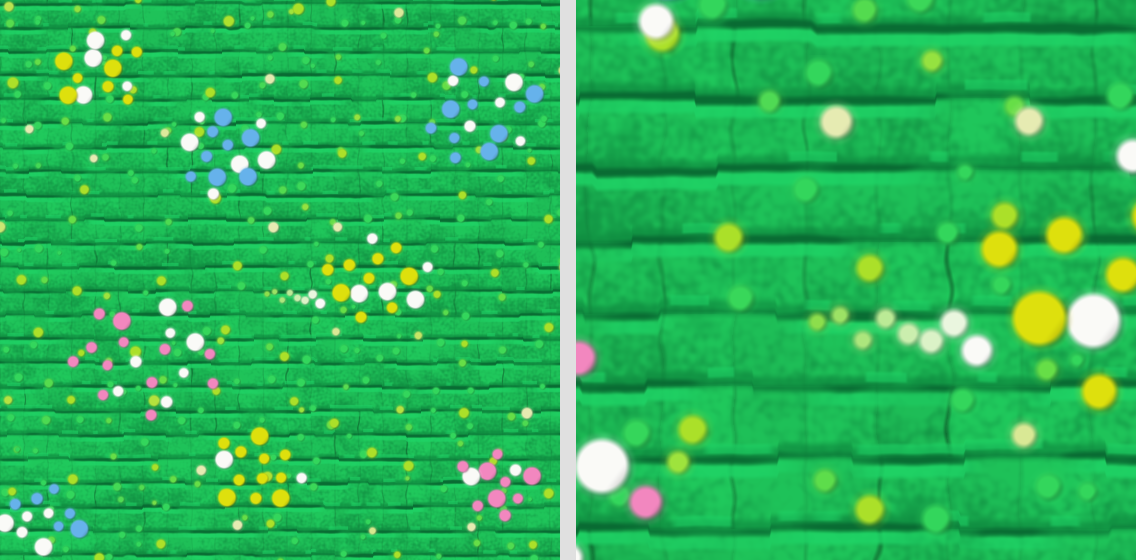
Left: the whole. Right: its middle third, enlarged.
This pattern is drawn by a Shadertoy shader. Its source:

```glsl
// Green painted boards strewn with flower-like clusters of round dots.
// Boards are repeated rows with noisy seams; small dots sit on jittered
// grids, and each cluster is a golden-angle spiral of mixed discs.

const vec3 WHITE = vec3(0.98, 0.98, 0.97);
const vec3 YELLOW = vec3(0.87, 0.88, 0.05);
const vec3 BLUE = vec3(0.40, 0.70, 0.92);
const vec3 PINK = vec3(0.95, 0.53, 0.75);

// Cluster centre, radius and hue index (0 yellow, 1 blue, 2 pink)
const vec4 CLUSTERS[8] = vec4[8](
    vec4(0.185, 0.877, 0.085, 0.0), vec4(0.398, 0.728, 0.092, 1.0),
    vec4(0.855, 0.800, 0.108, 1.0), vec4(0.677, 0.503, 0.095, 0.0),
    vec4(0.260, 0.365, 0.135, 2.0), vec4(0.460, 0.158, 0.085, 0.0),
    vec4(0.887, 0.140, 0.073, 2.0), vec4(0.075, 0.075, 0.072, 1.0));

vec2 hash2(vec2 p) {
    p = vec2(dot(p, vec2(127.1, 311.7)), dot(p, vec2(269.5, 183.3)));
    return fract(sin(p) * 43758.55);
}

float gradientNoise(vec2 p) {
    vec2 i = floor(p), f = fract(p);
    vec2 u = f * f * f * (f * (f * 6.0 - 15.0) + 10.0);
    vec2 o = vec2(0.0, 1.0);
    float a = dot(hash2(i) * 2.0 - 1.0, f);
    float b = dot(hash2(i + o.yx) * 2.0 - 1.0, f - o.yx);
    float c = dot(hash2(i + o) * 2.0 - 1.0, f - o);
    float d = dot(hash2(i + 1.0) * 2.0 - 1.0, f - 1.0);
    return mix(mix(a, b, u.x), mix(c, d, u.x), u.y);
}

// Soft disc with a thin shadow, a light halo and a darker lower-right rim
void paintDisc(inout vec3 col, vec2 p, float radius, vec3 tint) {
    float soft = max(0.0024, 0.9 / iResolution.y);
    float dist = length(p) - radius;
    float shadow = smoothstep(soft, -soft, length(p - radius * vec2(0.13, -0.1)) - radius);
    col = mix(col, tint, 0.18 * smoothstep(0.006, 0.0, dist));
    col *= 1.0 - 0.22 * shadow;
    float rim = smoothstep(0.55, 1.1, dot(p, vec2(0.8, -0.6)) / radius);
    col = mix(col, tint * (1.0 - 0.16 * rim), smoothstep(soft, -soft, dist));
}

// One disc per grid cell, kept inside its cell
void scatterDots(inout vec3 col, vec2 p, float cells, float radius, float density, vec3 tintA, vec3 tintB) {
    vec2 id = floor(p * cells);
    vec2 rnd = hash2(id + cells * 3.7);
    vec2 centre = (id + 0.5 + 0.66 * (hash2(id + cells) - 0.5)) / cells;
    if (rnd.x < density)
        paintDisc(col, p - centre, radius * mix(0.65, 1.1, rnd.y), mix(tintA, tintB, smoothstep(0.6, 0.9, fract(rnd.y * 7.3))));
}

vec3 paintBoards(vec2 p) {
    float v = p.y * 23.37 - 0.217;
    float seam = floor(v + 0.5);

    // Mottled paint, darker toward the lower edge of each board
    float mottle = gradientNoise(p * vec2(10.0, 14.0)) * 0.6 + gradientNoise(p * 48.0) * 0.5 + gradientNoise(p * 170.0) * 0.55;
    float shade = 0.36 + 0.95 * mottle + 0.3 * (0.5 - fract(v));
    vec3 col = mix(vec3(0.12, 0.765, 0.35), vec3(0.075, 0.60, 0.275), smoothstep(0.0, 1.0, shade));

    // Barely visible upright joints, differing from board to board
    float u = p.x * 23.4 + 0.15 * gradientNoise(p * 40.0);
    float joint = floor(u + 0.5);
    float strength = hash2(vec2(joint, floor(v))).x;
    col *= 1.0 - (0.06 + 0.26 * pow(strength, 8.0)) * smoothstep(0.06, 0.0, abs(u - joint));
    col *= 1.0 + 0.06 * (hash2(vec2(floor(u), floor(v)) + 9.0).y - 0.5);

    // Straight seams in runs of unequal height, each a dark groove
    // fading into shadow, with patches of bright edge beside it
    float run = gradientNoise(vec2(p.x * 9.0, seam * 7.37));
    float kink = 0.07 * smoothstep(-0.006, 0.006, run) - 0.035;
    float d = v - seam + kink + 0.025 * gradientNoise(vec2(p.x * 50.0, seam * 3.1));
    float wear = gradientNoise(vec2(p.x * 13.0, seam * 5.63 + 40.0));
    float chip = gradientNoise(vec2(p.x * 28.0, seam * 4.41 + 80.0));
    float below = smoothstep(0.13, 0.04, abs(d + 0.16)) * smoothstep(-0.2, 0.12, wear);
    float above = smoothstep(0.10, 0.04, abs(d - 0.15)) * smoothstep(0.08, 0.14, chip);
    float shadow = smoothstep(0.18, 0.04, abs(d - 0.05));
    col = mix(col, vec3(0.055, 0.54, 0.245), 0.65 * shadow);
    col = mix(col, vec3(0.12, 0.83, 0.40), 0.8 * max(below, 0.7 * above));
    float groove = smoothstep(0.05, -0.05, abs(d) - 0.045 - 0.07 * wear);
    float broken = 0.38 + 0.5 * smoothstep(-0.12, 0.1, wear - 0.5 * chip);
    return mix(col, vec3(0.03, 0.40, 0.19), groove * broken);
}

void mainImage(out vec4 fragColor, in vec2 fragCoord) {
    vec2 p = fragCoord / iResolution.xy;
    vec3 col = paintBoards(p);

    // Pale green flecks, then yellow-green and cream dots
    vec3 fleck = vec3(0.20, 0.84, 0.36);
    scatterDots(col, p + 0.013, 17.0, 0.0075, 0.6, fleck, vec3(0.40, 0.87, 0.28));
    scatterDots(col, p, 12.0, 0.006, 0.5, fleck, vec3(0.62, 0.89, 0.24));
    scatterDots(col, p + 0.02, 8.5, 0.0092, 0.9, vec3(0.67, 0.88, 0.16), vec3(0.90, 0.92, 0.70));

    // Short trail of dots growing paler and larger
    for (int i = 0; i < 8; i++) {
        float t = float(i) / 7.0;
        vec2 centre = vec2(0.477 + 0.095 * t, 0.475 - 0.01 * t + 0.008 * sin(float(i) * 2.4));
        paintDisc(col, p - centre, mix(0.005, 0.009, t * t), mix(vec3(0.55, 0.87, 0.30), WHITE, t));
    }

    // Clusters of large and small discs, half white and half hued
    for (int k = 0; k < 8; k++) {
        vec4 cluster = CLUSTERS[k];
        vec3 hue = cluster.w < 0.5 ? YELLOW : cluster.w < 1.5 ? BLUE : PINK;
        int count = int(cluster.z * 155.0);
        for (int i = 0; i < count; i++) {
            vec2 rnd = hash2(vec2(float(i) + 2.0, float(k) * 5.0 + 1.0));
            float angle = float(i) * 2.4 + float(k) + 0.5 * (rnd.x - 0.5);
            float reach = cluster.z * sqrt((float(i) + 0.5) / float(count));
            vec2 centre = cluster.xy + reach * vec2(cos(angle), 0.87 * sin(angle));
            float radius = rnd.y > 0.74 ? 0.0158 : mix(0.0088, 0.0112, rnd.y);
            paintDisc(col, p - centre, radius, rnd.x < 0.47 ? WHITE : hue);
        }
    }
    fragColor = vec4(col, 1.0);
}
```
